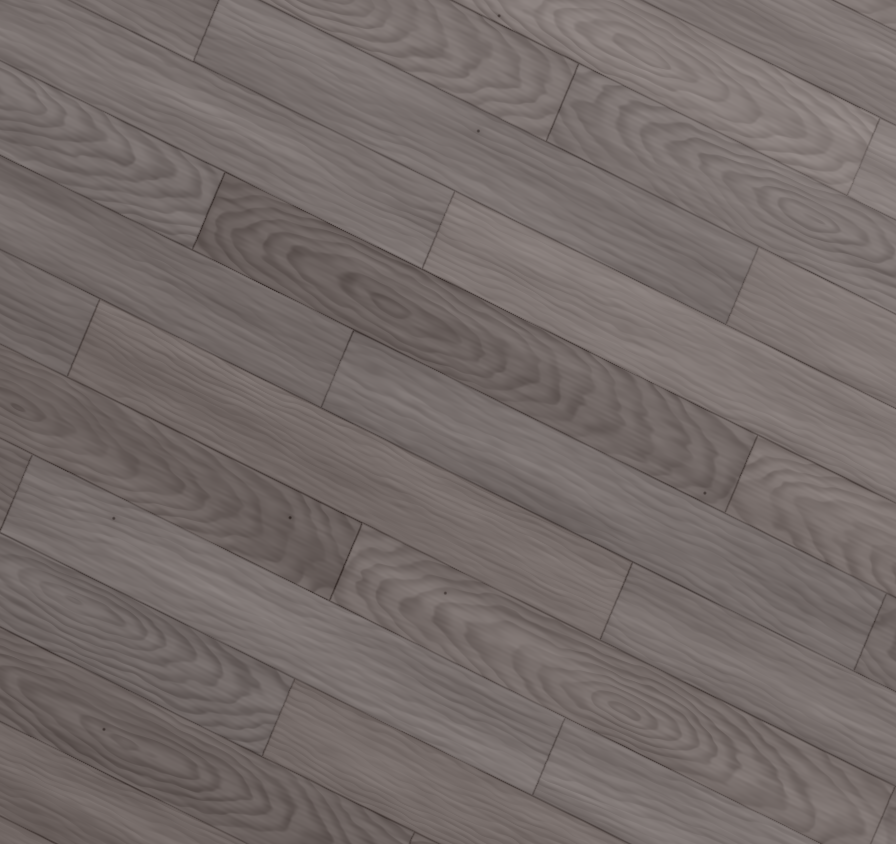
A Shadertoy shader for this texture:

```glsl
// Grey-brown strip parquet laid on a slant: staggered planks with thin dark joints.
// Each plank gets its own tone and a growth-ring field, straight or arched;
// sine-warped rings, stretched noise streaks and small pin knots finish the wood.

const vec3  WOOD        = vec3(0.458, 0.422, 0.412);
const float TILT        = 0.459;    // slope of the planks, radians
const float ROW_WIDTH   = 0.1003;   // all lengths are in canvas heights
const float PLANK_LEN   = 0.704;
const float FIRST_SEAM  = -0.337;
const float END_SKEW    = 0.06;     // lean of the end joints
const float JOINT_WIDTH = 0.0009;   // half width
const float JOINT_DARK  = 0.13;
const float TONE_SPREAD = 0.075;    // difference between planks
const float RING_DARK   = 0.065;
const float RING_FREQ   = 105.0;
const float ARCH_SQUASH = 0.24;     // length-to-width ratio of arched rings
const float STREAK      = 0.085;
const float KNOT_CELL   = 0.23;

// End-joint shift of each row, as a fraction of a plank
const float STAGGER[15] = float[15](0.5, 0.88, 0.42, 0.925, 0.333, 0.833, 0.472,
    0.784, 0.378, 0.941, 0.392, 0.955, 0.25, 0.1, 0.45);

float hash(vec2 p) {
    return fract(sin(dot(p, vec2(127.1, 311.7))) * 43758.5);
}

float noise(vec2 p) {
    vec2 i = floor(p), f = fract(p);
    f = f * f * (3.0 - 2.0 * f);
    vec2 e = vec2(1.0, 0.0);
    return mix(mix(hash(i), hash(i + e.xy), f.x),
               mix(hash(i + e.yx), hash(i + e.xx), f.x), f.y);
}

float line(float dist, float halfWidth, float px) {
    return 1.0 - smoothstep(halfWidth - px, halfWidth + px, dist);
}

// Darkness of the growth rings at q, measured from the plank centre
float rings(vec2 q, vec3 seed, float arched) {
    float warp = 0.0022 * sin(q.x * 23.0 + q.y * 40.0 + seed.x * 40.0)
               + 0.0012 * sin(q.x * 61.0 - q.y * 95.0 + seed.y * 30.0)
               + 0.012 * (noise(q * vec2(9.0, 26.0) + seed.xy * 50.0) - 0.5)
               + 0.003 * (noise(q * vec2(60.0, 130.0) + seed.yz * 50.0) - 0.5);
    vec2 heart = (seed.yz - 0.5) * vec2(0.3 * PLANK_LEN, 0.4 * ROW_WIDTH);
    vec2 d = q - heart;
    float arch = length(vec2(d.x * ARCH_SQUASH, d.y));
    float straight = q.y + 0.12 * (seed.y - 0.5) * q.x
                   + 0.15 * (seed.z - 0.5) * q.x * q.x;
    float field = mix(straight, arch, arched) + warp;
    float f = fract(field * RING_FREQ * mix(mix(0.8, 1.25, seed.z), 1.0, arched));
    float ring = smoothstep(0.2, 0.8, f) * (1.0 - smoothstep(0.8, 1.0, f));
    float fade = 0.3 + 0.9 * noise(q * vec2(7.0, 45.0) + seed.zx * 60.0);
    return ring * fade * mix(0.6, 1.0, arched);
}

// Long soft bands, fine fibres and short pores, centred on zero
float streaks(vec2 q, vec3 seed) {
    vec2 s = q + seed.xy * 20.0;
    float bands  = noise(s * vec2(3.0, 38.0)) - 0.5;
    float fibres = noise(s * vec2(14.0, 190.0)) - 0.5;
    float pores  = noise(s * vec2(48.0, 330.0)) - 0.5;
    return 0.9 * bands + 0.4 * fibres + 0.4 * pores;
}

// One small dark knot in some cells of a coarse grid
float pinKnot(vec2 p, float px) {
    vec2 cell = floor(p / KNOT_CELL);
    vec2 spot = 0.15 + 0.7 * vec2(hash(cell + 3.7), hash(cell + 8.2));
    float dist = length((fract(p / KNOT_CELL) - spot) * KNOT_CELL);
    float present = step(0.55, hash(cell + 5.1));
    return present * (line(dist, 0.0016, px) + 0.25 * exp(-dist * 220.0));
}

void mainImage(out vec4 fragColor, in vec2 fragCoord) {
    float px = 1.0 / iResolution.y;
    vec2 p = fragCoord * px;

    // Plank frame: u runs along the boards, v across them
    vec2 axis = vec2(cos(TILT), sin(TILT));
    vec2 down = vec2(p.x, 1.0 - p.y);
    float u = dot(down, axis);
    float v = dot(down, vec2(-axis.y, axis.x));

    // Row, plank and position inside the plank
    float rowPos = (v - FIRST_SEAM) / ROW_WIDTH;
    float row = floor(rowPos);
    float across = (fract(rowPos) - 0.5) * ROW_WIDTH;
    float shift = STAGGER[clamp(int(row) + 2, 0, 14)];
    float plankPos = (u - END_SKEW * across) / PLANK_LEN - shift;
    vec2 id = vec2(row, floor(plankPos));
    vec2 q = vec2((fract(plankPos) - 0.5) * PLANK_LEN, across);
    vec3 seed = vec3(hash(id + 1.3), hash(id + 17.9), hash(id + 41.2));

    // Wood: every third row, and a few other planks, show arched rings
    float arched = max(1.0 - step(0.5, abs(mod(row, 3.0) - 1.0)), step(0.75, seed.x));
    float shade = TONE_SPREAD * (seed.y - 0.5) + 0.045 * (p.x + p.y - 1.0);
    shade += STREAK * streaks(q, seed);
    shade += RING_DARK * (0.25 - rings(q, seed, arched));
    shade -= 0.16 * pinKnot(p, px);

    // Joints, worn unevenly along their length
    float seamDist = 0.5 * ROW_WIDTH - abs(q.y);
    float endDist = 0.5 * PLANK_LEN - abs(q.x);
    float wear = 0.45 + 0.75 * noise(vec2(u * 18.0, v * 18.0));
    float joint = max(line(seamDist, JOINT_WIDTH, px), line(endDist, JOINT_WIDTH, px));
    shade -= JOINT_DARK * wear * joint;
    shade -= 0.02 * exp(-min(seamDist, endDist) * 350.0);

    vec3 warmth = vec3(0.006, 0.0, -0.004) * (seed.z - 0.5);
    fragColor = vec4(clamp(WOOD + shade + warmth, 0.0, 1.0), 1.0);
}
```
